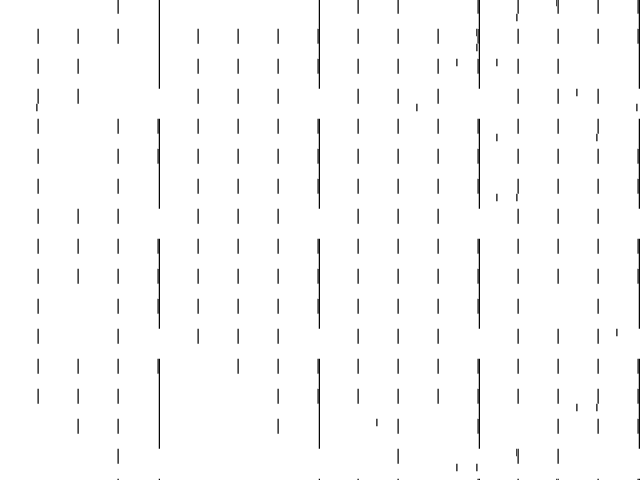
Give the GLSL for this pattern, as a Shadertoy shader.

```glsl
// Vertical black dashes on white, on three nested grids: long 4x4, medium 16x16
// and scattered fine 32x32. Each level sits one line width further left; medium
// dashes drop out by wrapped noise, fine ones appear by chance at the right.
#define INK vec3(0.02)
#define PAPER vec3(1.0)
#define LINE_WIDTH (1.0 / 512.0)   // share of the canvas width
#define LIFT (1.0 / 384.0)         // dashes start this far above their cell
#define LONG_COUNT 4.0
#define MEDIUM_COUNT 16.0
#define FINE_COUNT 32.0
#define LONG_LENGTH 0.75           // share of the cell height
#define SHORT_LENGTH 0.5
#define DROPOUT 0.13
#define FINE_CHANCE 0.07
#define SEED 7.0

const float TAU = 6.2831853;

// Integer hash, 0 to 1
float hash(vec2 cell) {
    uvec2 q = uvec2(cell + SEED) * uvec2(1597334677u, 3812015801u);
    uint n = (q.x ^ q.y) * 1597334677u;
    n ^= n >> 15;
    n *= 2246822519u;
    n ^= n >> 13;
    return float(n >> 8) / 16777216.0;
}

// Wrapping hump, 1 at phase 0
float bump(float phase, float sharpness) {
    return pow(0.5 + 0.5 * cos(TAU * phase), sharpness);
}

// Smooth noise down one column, wrapping after the given number of knots
float columnNoise(float column, float y, float knots) {
    float k = floor(y);
    float a = hash(vec2(column, mod(k, knots)));
    float b = hash(vec2(column, mod(k + 1.0, knots)));
    return mix(a, b, smoothstep(0.0, 1.0, y - k));
}

// Share of a pixel covered by a centred bar, both measured in pixels
float coverage(float x, float size) {
    return clamp(min(x + 0.5, 0.5 * size) - max(x - 0.5, -0.5 * size), 0.0, 1.0);
}

// Dash at the right of each cell; also returns the cell, rows counted from the top
float dash(vec2 uv, float count, float level, float len, out vec2 cell) {
    float inset = (level + 0.5) * LINE_WIDTH;
    vec2 grid = vec2(uv.x + inset, 1.0 - uv.y + LIFT) * count - vec2(0.0, 0.5 * len);
    cell = floor(grid + 0.5);
    vec2 offset = (grid - cell) / count * iResolution.xy;
    cell = mod(cell, count);
    return coverage(offset.x, LINE_WIDTH * iResolution.x)
         * coverage(offset.y, len / count * iResolution.y);
}

// Medium dashes thin out near the bottom and left, and in the gaps of long lines
float mediumPresent(vec2 cell) {
    if (mod(cell.x, 4.0) == 0.0 && mod(cell.y, 4.0) == 3.0) return 0.0;
    float threshold = DROPOUT
        + 0.4 * bump((cell.y - 14.8) / MEDIUM_COUNT, 10.0)
        + 0.2 * cos(TAU * (cell.x - 3.0) / MEDIUM_COUNT);
    return step(threshold, columnNoise(cell.x, 0.5 * cell.y, 0.5 * MEDIUM_COUNT));
}

// Fine dashes gather at the right, more of them towards the top
float finePresent(vec2 cell) {
    float chance = FINE_CHANCE * bump((cell.x - 26.5) / FINE_COUNT, 4.0)
        * (1.0 + 0.6 * cos(TAU * (cell.y - 4.0) / FINE_COUNT));
    return step(hash(cell + 64.0), chance);
}

void mainImage(out vec4 fragColor, in vec2 fragCoord) {
    vec2 uv = fragCoord / iResolution.xy;
    vec2 cell;

    float ink = dash(uv, LONG_COUNT, 0.0, LONG_LENGTH, cell);
    float medium = dash(uv, MEDIUM_COUNT, 1.0, SHORT_LENGTH, cell);
    ink = max(ink, medium * mediumPresent(cell));
    float fine = dash(uv, FINE_COUNT, 2.0, SHORT_LENGTH, cell);
    ink = max(ink, fine * finePresent(cell));

    fragColor = vec4(mix(PAPER, INK, ink), 1.0);
}
```
